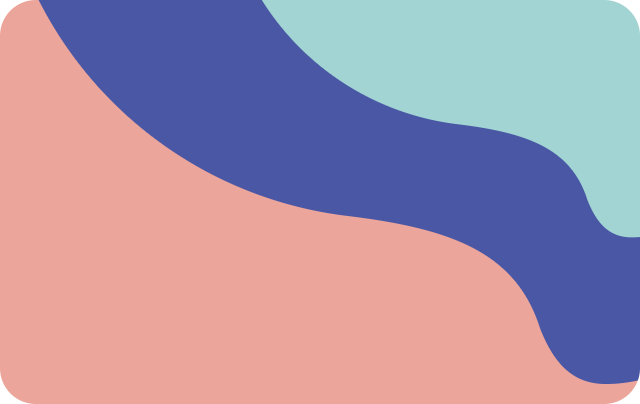
A WebGL 1 fragment shader for this background:

```glsl
precision highp float;
// Flat rounded card: coral ground, a blue wave and a smaller teal wave above it.
// Both waves share one outline of four cubic curves, scaled about an anchor;
// each curve is solved for x by bisection and shaded by its signed distance.

uniform vec2 u_resolution;

const vec2 CARD = vec2(768.0, 485.0);   // design grid, y pointing down
const float CORNER_RADIUS = 43.0;
const vec3 CORAL = vec3(0.925, 0.647, 0.604);
const vec3 BLUE = vec3(0.286, 0.341, 0.647);
const vec3 TEAL = vec3(0.631, 0.831, 0.824);
const vec3 PAPER = vec3(1.0);

vec2 bezier(vec2 a, vec2 b, vec2 c, vec2 d, float t) {
  float s = 1.0 - t;
  return s * s * s * a + 3.0 * s * s * t * b + 3.0 * s * t * t * c + t * t * t * d;
}

vec2 bezierTangent(vec2 a, vec2 b, vec2 c, vec2 d, float t) {
  float s = 1.0 - t;
  return s * s * (b - a) + 2.0 * s * t * (c - b) + t * t * (d - c);
}

// Signed distance to a curve whose x grows with t; negative above it.
float curveDistance(vec2 p, vec2 a, vec2 b, vec2 c, vec2 d) {
  float t = 0.5;
  float stride = 0.25;
  for (int i = 0; i < 18; i++) {
    t += bezier(a, b, c, d, t).x < p.x ? stride : -stride;
    stride *= 0.5;
  }
  vec2 tangent = normalize(bezierTangent(a, b, c, d, t));
  return (p.y - bezier(a, b, c, d, t).y) * tangent.x;
}

// Wave outline around its anchor: sweep, shoulder, drop and trough.
float waveDistance(vec2 p) {
  vec2 start = vec2(-395.0, -322.0);
  vec2 anchor = vec2(0.0);
  vec2 drop = vec2(233.0, 135.0);
  vec2 trough = vec2(312.0, 202.0);
  vec2 end = vec2(370.0, 193.0);
  if (p.x < anchor.x)
    return curveDistance(p, start, vec2(-336.3, -147.6), vec2(-182.5, -22.6), anchor);
  if (p.x < drop.x)
    return curveDistance(p, anchor, vec2(125.0, 15.0), vec2(204.0, 43.0), drop);
  if (p.x < trough.x)
    return curveDistance(p, drop, vec2(251.0, 181.0), vec2(275.0, 202.0), trough);
  return curveDistance(p, trough, vec2(333.0, 202.0), vec2(349.0, 198.5), end);
}

float scaledWave(vec2 p, vec2 anchor, float size) {
  return waveDistance((p - anchor) / size) * size;
}

float roundedBox(vec2 p, vec2 halfSize, float radius) {
  vec2 q = abs(p) - halfSize + radius;
  return length(max(q, 0.0)) + min(max(q.x, q.y), 0.0) - radius;
}

// Coverage of the negative side of a distance, softened over one pixel.
float fill(float dist, float pixel) {
  return clamp(0.5 - dist / pixel, 0.0, 1.0);
}

void main() {
  vec2 uv = gl_FragCoord.xy / u_resolution;
  vec2 p = vec2(uv.x, 1.0 - uv.y) * CARD;
  float pixel = CARD.x / u_resolution.x;

  // Waves, back to front
  vec3 color = CORAL;
  color = mix(color, BLUE, fill(scaledWave(p, vec2(415.0, 259.0), 1.0), pixel));
  color = mix(color, TEAL, fill(scaledWave(p, vec2(548.0, 149.0), 0.673), pixel));

  // Rounded card edge
  float card = roundedBox(p - 0.5 * CARD, 0.5 * CARD, CORNER_RADIUS);
  color = mix(PAPER, color, fill(card, pixel));
  gl_FragColor = vec4(color, 1.0);
}
```
